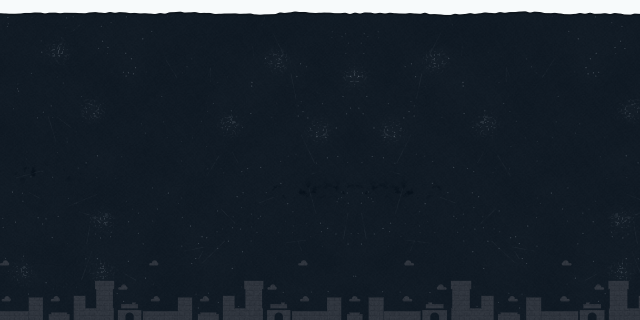
This background is drawn by a Shadertoy shader. Its source:

```glsl
float hash(vec2 p) {
    return fract(sin(dot(p, vec2(12.9898, 78.233))) * 43758.5453);
}

float noise(vec2 p) {
    vec2 i = floor(p), f = fract(p);
    f = f * f * (3.0 - 2.0 * f);
    return mix(mix(hash(i), hash(i + vec2(1, 0)), f.x),
               mix(hash(i + vec2(0, 1)), hash(i + vec2(1, 1)), f.x), f.y);
}

float fbm(vec2 p) {
    float sum = 0.0, amp = 0.5;
    for (int i = 0; i < 4; i++) {
        sum += amp * noise(p);
        p = p * 2.1 + 17.3;
        amp *= 0.5;
    }
    return sum;
}

float box(vec2 p, vec2 lo, vec2 hi) {
    vec2 d = abs(p - 0.5 * (lo + hi)) - 0.5 * (hi - lo);
    return length(max(d, 0.0)) + min(max(d.x, d.y), 0.0);
}

float segment(vec2 p, vec2 a, vec2 b) {
    vec2 pa = p - a, ba = b - a;
    return length(pa - ba * clamp(dot(pa, ba) / dot(ba, ba), 0.0, 1.0));
}

// Flat-bottomed cloud with its hump to one side
float cloud(vec2 p) {
    float d = min(length(p - vec2(-1.0, 0.5)) - 3.2, length(p - vec2(-3.5, -0.7)) - 2.0);
    d = min(d, segment(p, vec2(-3.5, -1.2), vec2(4.0, -1.2)) - 1.5);
    return max(d, -p.y - 2.6);
}

// One repeat of the town and its clouds
float skyline(vec2 p) {
    float d = box(p, vec2(111, -9), vec2(131, 40));
    d = min(d, box(p, vec2(109.5, 37), vec2(132.5, 47)));
    d = min(d, box(p, vec2(110, -9), vec2(158, 14)));
    d = min(d, box(p, vec2(144, -9), vec2(158, 29)));
    d = min(d, box(p, vec2(16, -9), vec2(33, 27)));
    d = min(d, box(p, vec2(33, -9), vec2(75, 10.5)));
    d = min(d, box(p, vec2(-16, -9), vec2(9, 7)));
    d = min(d, box(p, vec2(-13, -9), vec2(6, 9)));

    // Gatehouse with an arched opening
    float gate = box(p, vec2(77, -9), vec2(105, 12));
    gate = min(gate, box(p, vec2(81, 14), vec2(101, 19)));
    gate = min(gate, box(p, vec2(84, 17), vec2(88, 21)));
    gate = max(gate, -(segment(p, vec2(91, -9), vec2(91, 4)) - 5.0));
    d = min(d, gate);

    d = min(d, cloud(p - vec2(62, 68)));
    d = min(d, cloud(p - vec2(99, 39)));
    d = min(d, cloud(p - vec2(60, 25)));
    return min(d, cloud(p - vec2(1, 25)));
}

void mainImage(out vec4 fragColor, in vec2 fragCoord) {
    // Canvas is 768 by 384 units, mirrored about x = 425
    float pixel = 384.0 / iResolution.y;
    vec2 p = fragCoord * pixel;
    float side = p.x - 425.5;
    vec2 m = vec2(side < 0.0 ? -side : side * 0.947, p.y);

    // Night wall with blotches, weave and grain
    float blotch = fbm(m / 38.0);
    vec3 color = vec3(0.066, 0.104, 0.143) + 0.018 * (blotch - 0.45);
    color += 0.014 * (noise(p * 0.75) - 0.5);
    color += 0.003 * sin(p.x * 1.3) * sin(p.y * 1.3);

    // Dark worn bands
    float bands = exp(-pow((m.y - 155.0) / 9.0, 2.0)) * step(m.x, 115.0)
                + exp(-pow((m.y - 178.0) / 9.0, 2.0)) * smoothstep(280.0, 330.0, m.x);
    color -= 0.035 * bands * smoothstep(0.5, 0.75, fbm(m / 7.0));

    // Dust gathers around a few worn spots
    vec2 spots[9] = vec2[9](vec2(0, 292), vec2(92, 311), vec2(43, 227),
        vec2(150, 234), vec2(314, 252), vec2(303, 119), vec2(303, 57),
        vec2(399, 57), vec2(355, 321));
    float dust = 0.0;
    for (int i = 0; i < 9; i++) {
        vec2 d = m - spots[i];
        dust += exp(-dot(d, d) / 110.0);
    }
    float fleck = smoothstep(0.58, 0.95, noise(m * 0.65 + 40.0));
    color += dust * (0.012 + 0.13 * fleck);

    // Scattered specks
    vec2 cell = floor(m / 6.0);
    vec2 offset = vec2(hash(cell + 3.1), hash(cell + 7.7)) * 4.0 + 1.0;
    float speck = step(0.91, hash(cell)) * smoothstep(1.3, 0.2, length(m - cell * 6.0 - offset));
    color += 0.14 * speck * smoothstep(0.3, 0.65, blotch);

    // Fine scratches
    for (int i = 0; i < 30; i++) {
        float id = float(i);
        vec2 start = vec2(hash(vec2(id, 1.0)) * 425.0, 50.0 + 310.0 * hash(vec2(id, 2.0)));
        float angle = 6.283 * hash(vec2(id, 3.0));
        vec2 reach = (10.0 + 28.0 * hash(vec2(id, 4.0))) * vec2(cos(angle), sin(angle));
        float line = smoothstep(1.1, 0.0, segment(m, start, start + reach));
        color += 0.045 * line * noise(m * 0.3);
    }

    // Town with faint brick courses
    vec2 tile = vec2(mod(m.x + 16.0, 179.0) - 16.0, m.y);
    float town = clamp(0.5 - skyline(tile) / pixel, 0.0, 1.0);
    float row = floor(p.y / 3.0);
    vec2 brick = fract(vec2(p.x / 6.0 + 0.5 * mod(row, 2.0), p.y / 3.0));
    float mortar = max(smoothstep(0.6, 0.9, brick.y), smoothstep(0.8, 0.95, brick.x));
    vec3 stone = vec3(0.187, 0.21, 0.245) - 0.022 * mortar + 0.03 * (noise(p * 0.7) - 0.5);
    color = mix(color, stone, town);

    // Torn pale strip along the top, with a dark rim
    float tear = 368.2 + 3.0 * (noise(vec2(p.x / 45.0, 5.0)) - 0.5)
               + 1.6 * (noise(vec2(p.x / 6.0, 9.0)) - 0.5);
    color *= 1.0 - 0.35 * smoothstep(tear - 3.5, tear, p.y);
    color = mix(color, vec3(0.97, 0.98, 0.985), clamp(0.5 + (p.y - tear) / pixel, 0.0, 1.0));

    fragColor = vec4(color, 1.0);
}
```
